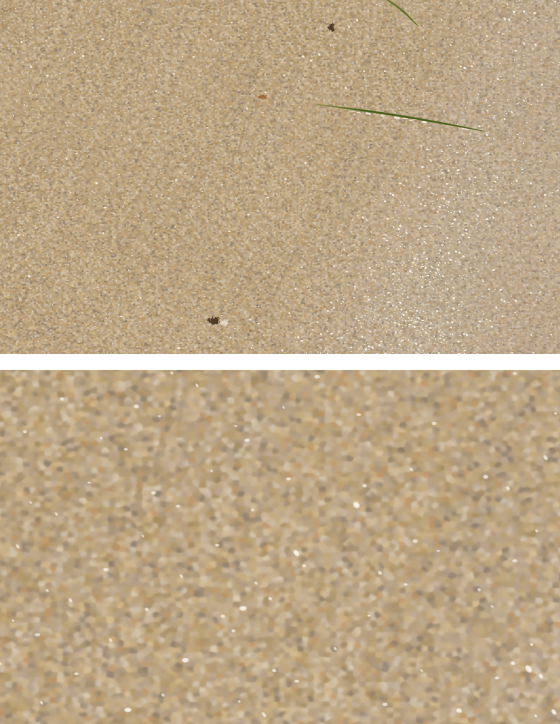
Top: the whole. Bottom: its middle third, enlarged.
Write a WebGL 1 fragment shader that draws this texture.

```glsl
precision highp float;
// Wet beach sand with fine grains, a glittering sheen, two grass blades and a few specks.

uniform vec2 u_resolution;

// Sizes are in units of the canvas height.
const vec2 GRAIN_DENSITY = vec2(186.0, 212.0);
const float GRAIN_SHARPNESS = 3.8;
const float GRAIN_CONTRAST = 0.115;
const float WARMTH_CONTRAST = 0.10;
const float MINERAL_STRENGTH = 0.62;
const float GLINT_DENSITY = 75.0;
const float GLINT_AMOUNT = 0.60;
const float GLINT_TILT = 0.45;
const float BLADE_WIDTH = 0.0030;

const vec3 DRY_SAND = vec3(0.740, 0.650, 0.512);
const vec3 WET_SAND = vec3(0.738, 0.664, 0.563);
const vec3 SHEEN = vec3(0.79, 0.735, 0.66);
const vec3 DARK_GRAIN = vec3(0.49, 0.44, 0.39);
const vec3 ORANGE_GRAIN = vec3(0.75, 0.56, 0.36);
const vec3 PALE_GRAIN = vec3(0.86, 0.82, 0.75);
const vec3 GLINT = vec3(0.99, 0.98, 0.95);
const vec3 LEAF_LIGHT = vec3(0.50, 0.56, 0.24);
const vec3 LEAF_DARK = vec3(0.27, 0.38, 0.10);
const vec3 DEBRIS = vec3(0.24, 0.17, 0.10);
const vec3 RED_SPECK = vec3(0.62, 0.34, 0.17);

float hash(vec2 p) {
  return fract(sin(dot(p, vec2(127.1, 311.7))) * 43758.5453);
}

vec2 hash2(vec2 p) {
  return vec2(hash(p), hash(p + 57.3));
}

float noise(vec2 p) {
  vec2 i = floor(p);
  vec2 f = fract(p);
  f = f * f * (3.0 - 2.0 * f);
  return mix(mix(hash(i), hash(i + vec2(1.0, 0.0)), f.x),
             mix(hash(i + vec2(0.0, 1.0)), hash(i + 1.0), f.x), f.y);
}

// Colour of one grain: varied brightness and warmth, with rare minerals.
vec3 grainColor(vec2 cell, vec3 base) {
  vec2 shade = hash2(cell + 11.7);
  float warmth = hash(cell + 23.1) - 0.5;
  float kind = hash(cell + 37.9);
  vec3 color = base + (shade.x + shade.y - 1.0) * GRAIN_CONTRAST;
  color += warmth * WARMTH_CONTRAST * vec3(0.3, 0.0, -1.0);
  color = mix(color, DARK_GRAIN, MINERAL_STRENGTH * step(kind, 0.06));
  color = mix(color, ORANGE_GRAIN, MINERAL_STRENGTH * step(0.94, kind));
  return mix(color, PALE_GRAIN, MINERAL_STRENGTH * step(0.47, kind) * step(kind, 0.53));
}

// Jittered grains blended softly by distance.
vec3 grains(vec2 p, vec3 base) {
  vec2 q = p * GRAIN_DENSITY;
  vec2 home = floor(q);
  vec4 sum = vec4(0.0);
  for (int y = -1; y <= 1; y++) {
    for (int x = -1; x <= 1; x++) {
      vec2 cell = home + vec2(float(x), float(y));
      vec2 d = cell + 0.1 + 0.8 * hash2(cell) - q;
      sum += vec4(grainColor(cell, base), 1.0) * exp(-GRAIN_SHARPNESS * dot(d, d));
    }
  }
  return sum.rgb / sum.a;
}

// One sparse layer of sparkling drops, at most one in each tilted cell.
float glints(vec2 p, float density, float chance) {
  float c = cos(GLINT_TILT);
  float s = sin(GLINT_TILT);
  vec2 q = mat2(c, s, -s, c) * p * density;
  vec2 cell = floor(q);
  vec2 d = fract(q) - 0.3 - 0.4 * hash2(cell + 5.3);
  d.y *= 1.2;
  d.x += d.y * (hash(cell + 71.0) - 0.5);
  float radius = mix(0.13, 0.28, hash(cell + 83.0));
  float soft = 0.06 + 0.5 * density / u_resolution.y;
  float spot = 1.0 - smoothstep(radius - soft, radius + soft, length(d));
  return spot * step(hash(cell + 19.0), chance);
}

// Coverage of a bent, tapering blade; along runs from 0 at a to 1 at b.
float blade(vec2 p, vec2 a, vec2 b, float bend, float width, out float along) {
  vec2 axis = b - a;
  vec2 side = normalize(vec2(-axis.y, axis.x));
  along = dot(p - a, axis) / dot(axis, axis);
  float t = clamp(along, 0.0, 1.0);
  float across = abs(dot(p - a, side) - bend * sin(3.14159 * t));
  float halfWidth = width * sqrt(max(sin(3.14159 * t), 0.0));
  float px = 0.8 / u_resolution.y;
  float inside = step(0.0, along) * step(along, 1.0);
  return inside * (1.0 - smoothstep(halfWidth - px, halfWidth + px, across));
}

// Ragged fleck of debris.
float fleck(vec2 p, vec2 center, vec2 size) {
  float ragged = 0.9 * (noise(p * 230.0) - 0.5);
  return 1.0 - smoothstep(0.6, 1.2, length((p - center) / size) + ragged);
}

void main() {
  vec2 p = gl_FragCoord.xy / u_resolution.y;

  // Wet sheen follows a band leaning right from the lower edge.
  float offset = p.x - mix(1.10, 1.56, p.y);
  float band = exp(-offset * offset / mix(0.045, 0.018, p.y));
  float wet = smoothstep(-0.55, 0.15, offset);
  float low = 1.0 - smoothstep(0.0, 0.75, p.y);
  vec3 base = mix(DRY_SAND, WET_SAND, wet * 0.8);
  base = mix(base, SHEEN, band * mix(0.12, 0.25, low));
  base += 0.012 * (noise(p * vec2(7.0, 16.0)) - 0.5) - 0.010 * p.y;
  vec3 color = mix(grains(p, base), base, 0.15 * wet);

  // Drops cluster in the sheen and thin out upward.
  float clump = mix(0.3, 1.4, noise(p * 22.0));
  float chance = GLINT_AMOUNT * band * clump * mix(0.2, 1.0, low) + 0.0004;
  float sparkle = max(glints(p, GLINT_DENSITY, chance * 0.6),
                      0.8 * glints(p + 3.7, GLINT_DENSITY * 1.6, chance * 0.45));
  color = mix(color, GLINT, 0.85 * sparkle);

  // Grass blades, with drops along the longer one.
  float along;
  float leaf = blade(p, vec2(0.888, 0.706), vec2(1.370, 0.629), 0.005, BLADE_WIDTH, along);
  color = mix(color, mix(LEAF_LIGHT, LEAF_DARK, smoothstep(0.0, 0.3, along)), leaf);
  float drops = blade(p, vec2(0.96, 0.690), vec2(1.365, 0.626), 0.003, BLADE_WIDTH, along);
  color = mix(color, GLINT, 0.8 * drops * smoothstep(0.55, 0.70, noise(p * 75.0)));
  leaf = blade(p, vec2(1.075, 1.012), vec2(1.182, 0.925), 0.006, BLADE_WIDTH * 0.9, along);
  color = mix(color, mix(LEAF_DARK, LEAF_LIGHT, 0.4), leaf);

  // Debris flecks.
  float dark = max(fleck(p, vec2(0.936, 0.922), vec2(0.009, 0.011)),
                   fleck(p, vec2(0.605, 0.093), vec2(0.016, 0.012)));
  color = mix(color, DEBRIS, 0.85 * dark);
  color = mix(color, RED_SPECK, 0.8 * fleck(p, vec2(0.741, 0.726), vec2(0.013, 0.006)));
  color = mix(color, GLINT, 0.5 * fleck(p, vec2(0.634, 0.088), vec2(0.012, 0.010)));

  gl_FragColor = vec4(clamp(color, 0.0, 1.0), 1.0);
}
```
